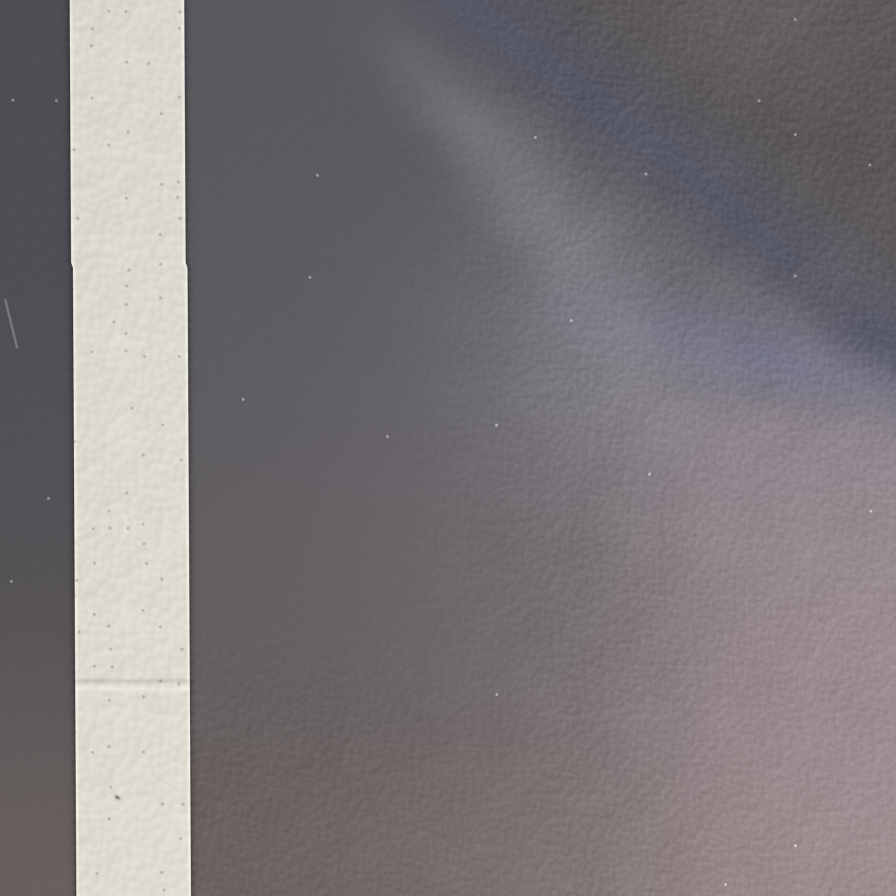
A Shadertoy shader for this texture:

```glsl
vec2 hash22(vec2 p) {
    vec3 q = fract(p.xyx * vec3(0.1031, 0.1030, 0.0973));
    q += dot(q, q.yzx + 33.33);
    return fract((q.xx + q.yz) * q.zy);
}

// Distance to the nearest jittered cell centre
float cellular(vec2 p) {
    vec2 cell = floor(p), local = fract(p);
    float nearest = 2.0;
    for (int j = -1; j <= 1; j++)
        for (int i = -1; i <= 1; i++) {
            vec2 offset = vec2(i, j);
            vec2 delta = offset + hash22(cell + offset) - local;
            nearest = min(nearest, dot(delta, delta));
        }
    return sqrt(nearest);
}

float layeredSines(vec2 p) {
    float sum = 0.0, amplitude = 0.5;
    for (int i = 0; i < 5; i++) {
        sum += amplitude * sin(p.x + 1.3 * sin(p.y)) * cos(p.y - 0.7 * p.x);
        p = mat2(1.5, 1.1, -1.1, 1.5) * p + 2.3;
        amplitude *= 0.55;
    }
    return sum;
}

// Rotated elliptical gaussian
float glow(vec2 p, vec2 center, vec2 radius, float angle) {
    float c = cos(angle), s = sin(angle);
    vec2 q = mat2(c, -s, s, c) * (p - center) / radius;
    return exp(-dot(q, q));
}

float segment(vec2 p, vec2 a, vec2 b) {
    vec2 d = b - a;
    return length(p - a - d * clamp(dot(p - a, d) / dot(d, d), 0.0, 1.0));
}

// Sparse round specks, one candidate per grid cell
float specks(vec2 p, float scale, float density, float radius, float blur) {
    vec2 q = p * scale, cell = floor(q);
    vec2 rnd = hash22(cell + 71.0);
    float d = length(fract(q) - 0.3 - 0.4 * rnd) / scale;
    return step(rnd.x * rnd.y, density) * (1.0 - smoothstep(radius - blur, radius + blur, d));
}

float grain(vec2 p, float scale) {
    vec2 q = p * scale + 0.5 * layeredSines(p * 40.0);
    vec2 lightStep = vec2(-0.22, 0.3);
    return cellular(q + lightStep) - cellular(q - lightStep);
}

vec3 leatherColor(vec2 p) {
    vec2 w = p + 0.018 * vec2(layeredSines(p * 13.0), layeredSines(p * 13.0 + 5.0));

    // Broad light falling toward the lower right
    vec3 color = mix(vec3(0.405, 0.375, 0.37), vec3(0.35, 0.35, 0.37), smoothstep(0.0, 0.75, p.y));
    color += vec3(0.17, 0.155, 0.165) * smoothstep(0.28, 1.0, p.x) * (1.0 - smoothstep(0.38, 1.0, p.y));
    color += vec3(0.02, 0.015, 0.02) * glow(p, vec2(0.36, 0.5), vec2(0.22, 0.3), 0.0);
    color += vec3(0.03, 0.02, 0.012) * glow(p, vec2(0.42, 0.02), vec2(0.25, 0.12), 0.0);

    // Pale wisps along the cloud edge
    color += 0.085 * glow(w, vec2(0.61, 0.76), vec2(0.16, 0.06), -0.95);
    color += 0.05 * glow(w, vec2(0.50, 0.88), vec2(0.10, 0.035), -0.9);
    color += vec3(0.06, 0.06, 0.065) * glow(w, vec2(0.66, 0.58), vec2(0.17, 0.11), -0.5);

    // Dark reflected cloud with a blue fringe
    float edge = w.y - 1.0 + 0.8 * (w.x - 0.45);
    float cloud = smoothstep(-0.035, 0.06, edge);
    vec3 cloudColor = mix(vec3(0.34, 0.345, 0.40), vec3(0.355, 0.34, 0.345), smoothstep(0.06, 0.19, edge));
    cloudColor += 0.04 * glow(p, vec2(0.84, 0.98), vec2(0.12, 0.08), 0.0);
    color = mix(color, cloudColor, cloud * 0.9);

    // Violet band and warm lower sheen
    color += vec3(-0.01, 0.0, 0.05) * glow(w, vec2(0.86, 0.60), vec2(0.17, 0.045), -0.25);
    float sheen = smoothstep(0.015, -0.03, w.y - 0.57 + 0.16 * (w.x - 0.72));
    color += vec3(0.045, 0.025, 0.03) * sheen * smoothstep(0.62, 0.85, p.x);
    color += vec3(0.025, 0.01, 0.005) * glow(p, vec2(0.94, 0.69), vec2(0.04), 0.0);

    // Darker panel left of the stripe
    float panel = 1.0 - smoothstep(0.08, 0.2, p.x);
    return color - vec3(0.045, 0.04, 0.035) * panel * smoothstep(0.0, 0.4, p.y);
}

void mainImage(out vec4 fragColor, in vec2 fragCoord) {
    vec2 uv = fragCoord / iResolution.xy;
    float blur = 0.75 / iResolution.y;

    // Leather with grain that strengthens to the right and bottom
    vec3 color = leatherColor(uv);
    float rough = max(smoothstep(0.38, 0.68, uv.x), 0.7 * smoothstep(0.36, 0.15, uv.y) * step(0.2, uv.x));
    float texture2 = 0.65 * grain(uv, 125.0) + 0.45 * grain(uv + 3.7, 210.0);
    color += texture2 * mix(0.008, 0.055, rough);
    color += 0.014 * layeredSines(uv * vec2(38.0, 30.0)) * rough;
    color += 0.25 * specks(uv, 24.0, 0.006, 0.0016, blur);
    color += 0.16 * (1.0 - smoothstep(0.0003, 0.0015 + blur, segment(uv, vec2(0.006, 0.665), vec2(0.019, 0.612))));

    // Stripe leans slightly and steps sideways at its upper joint
    float lean = 0.0055 * (1.0 - uv.y) + 0.002 * (1.0 - smoothstep(0.700, 0.708, uv.y));
    float side = abs(uv.x - 0.1417 - lean) - 0.0640;
    float stitch = 0.5 + 0.5 * sin(uv.y * 560.0);
    color *= 1.0 - 0.45 * exp(-max(side, 0.0) / 0.0028) * (0.75 + 0.25 * stitch);

    vec3 stripe = mix(vec3(0.875, 0.86, 0.82), vec3(0.855, 0.845, 0.805), uv.y);
    stripe += 0.035 * grain(uv, 110.0) + 0.015 * layeredSines(uv * 60.0);
    stripe += 0.07 * smoothstep(-0.005, -0.001, side);
    stripe -= 0.14 * specks(uv, 52.0, 0.05, 0.0018, blur);
    stripe -= 0.45 * glow(uv, vec2(0.131, 0.110), vec2(0.003, 0.0018), -0.6);

    // Raised seam across the lower stripe
    float seam = uv.y - 0.231;
    stripe += 0.05 * exp(-pow(seam / 0.003, 2.0)) - 0.07 * exp(-pow((seam - 0.009) / 0.0025, 2.0));

    color = mix(color, stripe, 1.0 - smoothstep(-blur, blur, side));
    fragColor = vec4(clamp(color, 0.0, 1.0), 1.0);
}
```
